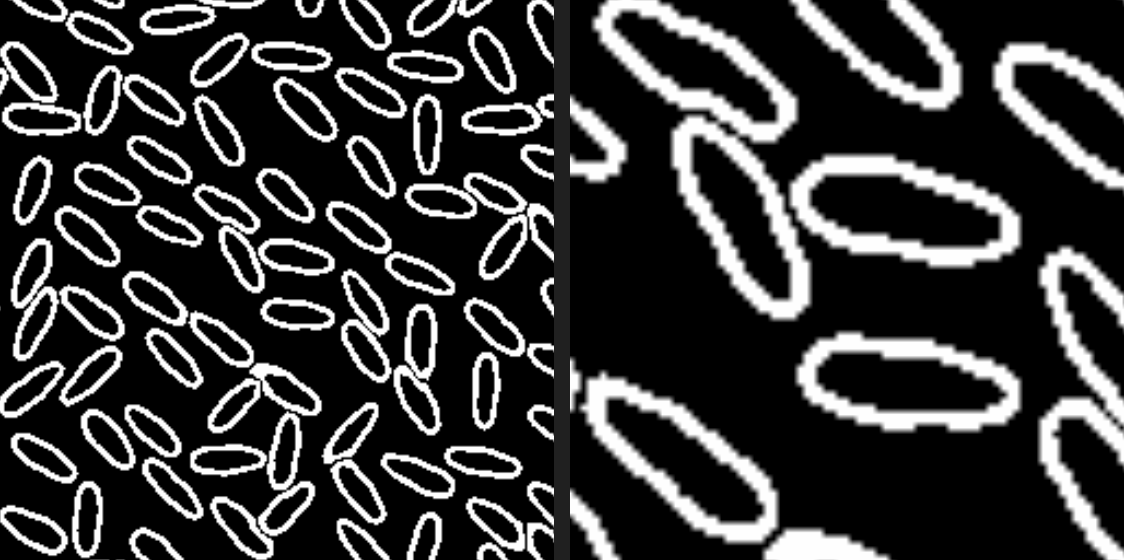
Left: the whole. Right: its middle third, enlarged.
Write a WebGL 2 fragment shader that draws this pattern.

```glsl
#version 300 es
precision highp float;
// Draws scattered rice-like grains as coarse white outlines on black.

uniform vec2 u_resolution;
out vec4 fragColor;

// All lengths are fractions of the canvas height.
const vec3 BACKGROUND = vec3(0.0);
const vec3 OUTLINE = vec3(0.995);
const float RASTER_ROWS = 256.0;     // coarse raster that steps the outlines
const float SPACING = 0.118;         // distance between grain sites
const float COLUMN_SHIFT = 0.3;      // vertical slip per column, in sites
const float JITTER = 0.38;           // random site offset, in sites
const vec2 MIN_RADII = vec2(0.058, 0.0185);
const vec2 MAX_RADII = vec2(0.068, 0.0235);
const float ROUNDNESS = 2.3;         // superellipse exponent
const float TAPER = 0.22;
const float WOBBLE = 0.0013;
const float HALF_STROKE = 0.0054;
const float HALF_GAP = 0.0075;       // room kept between crowded grains
const float FALLING_SHARE = 0.58;
const float LEVEL_SHARE = 0.20;
const vec2 FALLING_ANGLES = radians(vec2(-65.0, -24.0));
const vec2 LEVEL_ANGLES = radians(vec2(-13.0, 8.0));
const vec2 RISING_ANGLES = radians(vec2(38.0, 96.0));

// Integer hash giving three values from 0 to 1.
vec3 hash3(ivec2 site, int salt) {
    uvec3 v = uvec3(ivec3(site, salt)) * 1664525u + 1013904223u;
    v.x += v.y * v.z;
    v.y += v.z * v.x;
    v.z += v.x * v.y;
    v ^= v >> 16u;
    v.x += v.y * v.z;
    v.y += v.z * v.x;
    v.z += v.x * v.y;
    return vec3(v >> 8u) / 16777216.0;
}

float grainAngle(float kind, float t) {
    vec2 range = RISING_ANGLES;
    if (kind < FALLING_SHARE) range = FALLING_ANGLES;
    else if (kind < FALLING_SHARE + LEVEL_SHARE) range = LEVEL_ANGLES;
    return mix(range.x, range.y, t);
}

// Approximate signed distance to a superellipse.
float superellipse(vec2 p, vec2 radii) {
    vec2 q = max(abs(p) / radii, 1e-3);
    vec2 powers = pow(q, vec2(ROUNDNESS));
    float f = pow(powers.x + powers.y, 1.0 / ROUNDNESS);
    vec2 gradient = powers / q / radii * pow(f, 1.0 - ROUNDNESS);
    return (f - 1.0) / length(gradient);
}

// Signed distance to the grain that belongs to one site.
float grainDistance(vec2 p, ivec2 site) {
    vec3 place = hash3(site, 1);
    vec3 form = hash3(site, 2);
    vec3 detail = hash3(site, 3);
    vec2 center = vec2(site) + 0.5 + (place.xy - 0.5) * JITTER;
    center.y += COLUMN_SHIFT * float(site.x);

    float angle = grainAngle(place.z, form.x);
    float c = cos(angle), s = sin(angle);
    vec2 local = mat2(c, -s, s, c) * (p - center * SPACING);
    vec2 radii = mix(MIN_RADII, MAX_RADII, form.yz);
    float along = clamp(local.x / radii.x, -1.0, 1.0);
    radii.y *= 1.0 + TAPER * (2.0 * detail.x - 1.0) * along;
    float ripple = sin(local.x * 95.0 + sign(local.y) * 2.0 + detail.y * 6.28);
    return superellipse(local, radii) + WOBBLE * ripple * (1.0 - along * along);
}

// Binary outline; a crowded grain is trimmed halfway to its neighbour.
float outlineMask(vec2 p) {
    vec2 grid = p / SPACING;
    int column = int(floor(grid.x));
    float nearest = 1.0, second = 1.0;
    for (int i = -1; i <= 1; i++) {
        int x = column + i;
        int row = int(floor(grid.y - COLUMN_SHIFT * float(x)));
        for (int j = -1; j <= 1; j++) {
            float d = grainDistance(p, ivec2(x, row + j));
            second = min(second, max(nearest, d));
            nearest = min(nearest, d);
        }
    }
    float body = max(nearest, 0.5 * (nearest - second) + HALF_GAP);
    return step(abs(body), HALF_STROKE);
}

float rasterMask(vec2 corner, vec2 offset) {
    return outlineMask((corner + offset + 0.5) / RASTER_ROWS);
}

void main() {
    // Blend the four closest raster cells to soften the steps.
    vec2 raster = gl_FragCoord.xy / u_resolution.y * RASTER_ROWS - 0.5;
    vec2 corner = floor(raster);
    vec2 blend = raster - corner;
    float lower = mix(rasterMask(corner, vec2(0, 0)), rasterMask(corner, vec2(1, 0)), blend.x);
    float upper = mix(rasterMask(corner, vec2(0, 1)), rasterMask(corner, vec2(1, 1)), blend.x);
    fragColor = vec4(mix(BACKGROUND, OUTLINE, mix(lower, upper, blend.y)), 1.0);
}
```
